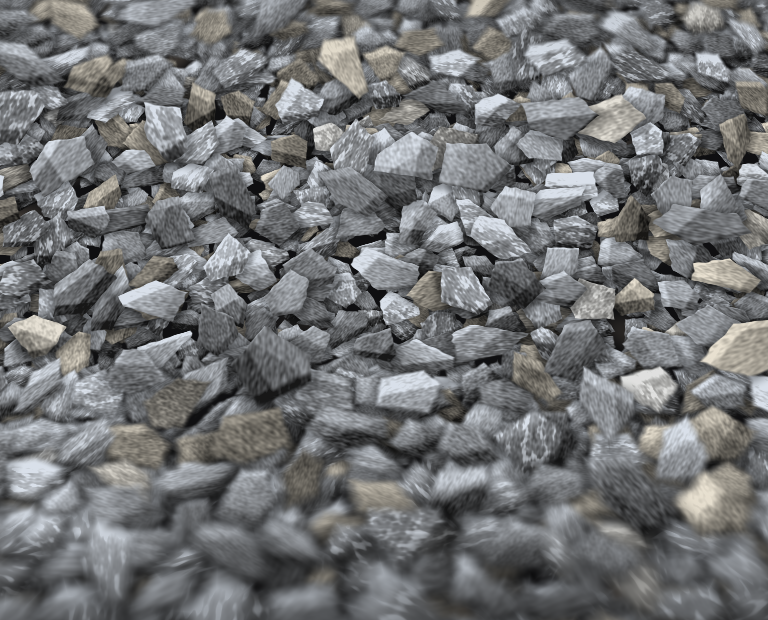
Write a WebGL 2 fragment shader that draws this texture.

```glsl
#version 300 es
precision highp float;
// A receding bed of broken slate chips with a shallow band of focus.
// Jittered grids of faceted polygons are blended front to back; each chip
// shades whatever lies below it, and the edge width follows the lens blur.

#define CELL 0.088        // chip spacing at the near edge
#define RECEDE 0.42       // shrink of the bed towards the top
#define FLATTEN 1.22      // foreshortening of the ground
#define LAYERS 7
#define SIDES 5
#define NEAR_BLUR 0.021
#define FAR_BLUR 0.006
#define SHADOW 0.66       // light left at the foot of a chip
#define RELIEF 0.21       // contrast of the broken side facets
#define GRAIN 0.17        // contrast of the stone surface
#define WARM_SHARE 0.24   // part of the chips that are brownish

uniform vec2 u_resolution;
out vec4 outColor;

const float TAU = 6.28318;
const vec2 LIGHT = vec2(-0.34, 0.94);

vec4 hash(vec3 p) {
  vec4 h = fract(p.xyzx * vec4(0.1031, 0.1030, 0.0973, 0.1099));
  h += dot(h, h.wzxy + 33.33);
  return fract((h.xxyz + h.yzzw) * h.zywx);
}

float cornerSlope(vec2 corner, vec2 offset) {
  return dot(hash(vec3(corner, 3.7)).xy * 2.0 - 1.0, offset);
}

float gradientNoise(vec2 p) {
  vec2 i = floor(p), f = p - i;
  vec2 s = f * f * f * (f * (f * 6.0 - 15.0) + 10.0);
  vec2 e = vec2(1.0, 0.0);
  float low = mix(cornerSlope(i, f), cornerSlope(i + e, f - e), s.x);
  float high = mix(cornerSlope(i + e.yx, f - e.yx), cornerSlope(i + 1.0, f - 1.0), s.x);
  return 1.4 * mix(low, high, s.y);
}

// Distance to a random polygon; relief sums the light on its side facets.
float chipDistance(vec2 q, vec2 axis, vec3 id, float edge, out float relief) {
  float d = -9.0;
  relief = 0.0;
  for (int k = 0; k < SIDES; k++) {
    vec4 h = hash(id + vec3(0.0, 0.0, 17.3 * float(k + 1)));
    float angle = (float(k) + 0.5 * h.x) * TAU / float(SIDES);
    vec2 n = vec2(cos(angle), sin(angle));
    float e = dot(q, n) - mix(0.25, 0.5, h.y);
    float bevel = 0.36 * h.z * h.z;
    vec2 facing = n.x * axis + n.y * vec2(-axis.y, axis.x);
    float facet = dot(facing, LIGHT) + 0.9 * (h.w - 0.5);
    relief += facet * smoothstep(-edge - 0.015, edge + 0.015, e + bevel);
    d = max(d, e);
  }
  return d;
}

// Stone colour at a point of one chip.
vec3 chipColor(vec2 offset, vec2 q, vec3 id, float relief, float sharp) {
  vec4 h = hash(id + 5.1);
  vec2 seed = id.xy * 7.3 + id.z * 3.1;
  float coarse = gradientNoise(q * vec2(4.0, 8.0) + seed);
  float fine = gradientNoise(q * vec2(13.0, 21.0) + seed);
  float tone = mix(0.36, 0.68, h.x) + RELIEF * clamp(relief, -1.7, 1.2);
  tone += 0.3 * dot(offset, h.yz - 0.5) + GRAIN * (0.5 * coarse + sharp * fine);
  float glossy = smoothstep(0.6, 0.9, h.w);
  tone += glossy * (0.05 + 0.22 * smoothstep(0.0, 0.45, coarse + 0.5 * sharp * fine));
  tone = clamp(tone, 0.09, 0.88);
  float warm = 0.8 * step(h.z, WARM_SHARE) * (1.0 - glossy);
  vec3 cool = mix(vec3(0.99, 1.0, 1.015), vec3(0.965, 1.0, 1.045), tone);
  return tone * mix(cool, vec3(1.05, 1.0, 0.9), warm);
}

void main() {
  vec2 p = (gl_FragCoord.xy - vec2(0.5 * u_resolution.x, 0.0)) / u_resolution.y;

  // Ground plane and lens
  float depth = 1.05 - RECEDE * p.y;
  vec2 ground = vec2(p.x / depth, -log(depth) / RECEDE * FLATTEN);
  float blur = NEAR_BLUR * pow(clamp((0.46 - p.y) / 0.46, 0.0, 1.0), 1.15)
             + FAR_BLUR * smoothstep(0.8, 1.0, p.y) + 0.7 / u_resolution.y;

  vec3 color = vec3(0.0);
  float open = 1.0, shade = 1.0;
  for (int i = 0; i < LAYERS; i++) {
    float layer = float(i);
    float size = CELL * mix(1.75, 0.72, sqrt(layer / float(LAYERS - 1)));
    float share = i == 0 ? 0.16 : (i == 1 ? 0.42 : 0.88);
    vec2 g = ground / size + layer * vec2(5.37, 3.71);
    float edge = blur / (depth * size);
    float sharp = smoothstep(0.2, 0.04, edge);

    // Nearer rows first, so they cover the rows behind
    for (int c = 0; c < 9; c++) {
      if (open < 0.01) break;
      vec3 id = vec3(floor(g) + vec2(c % 3 - 1, c / 3 - 1), layer);
      vec4 h = hash(id);
      vec2 offset = g - id.xy - mix(vec2(0.2), vec2(0.8), h.xy);
      if (h.z > share || dot(offset, offset) > 1.5) continue;
      float spin = h.w * TAU;
      vec2 axis = vec2(cos(spin), sin(spin));
      float stretch = mix(0.95, 1.5, fract(h.w * 37.0));
      vec2 q = vec2(dot(offset, axis) / stretch,
                    dot(offset, vec2(-axis.y, axis.x)) * sqrt(stretch));
      float relief;
      float d = chipDistance(q, axis, id, edge, relief);
      if (d > 0.5) continue;
      d += 0.035 * gradientNoise(q * 6.0 + id.xy * 4.7);
      float cover = smoothstep(edge, -edge, d);
      if (cover > 0.0) {
        color += open * cover * shade * chipColor(offset, q, id, relief, sharp);
        open *= 1.0 - cover;
      }
      float reach = d + 0.2 * max(offset.y, 0.0);
      shade *= mix(SHADOW, 1.0, smoothstep(-edge, 0.2 + edge, reach));
    }
  }

  // Dark gaps, with a little pale ground, and the fall-off at the borders
  float bare = smoothstep(0.25, 0.6, gradientNoise(ground * 5.0));
  color += open * mix(vec3(0.06, 0.06, 0.065), vec3(0.42, 0.38, 0.34), 0.6 * bare);
  float border = smoothstep(-0.08, 0.22, p.y) * smoothstep(1.25, 0.85, p.y);
  outColor = vec4(color * mix(0.62, 1.0, border), 1.0);
}
```
